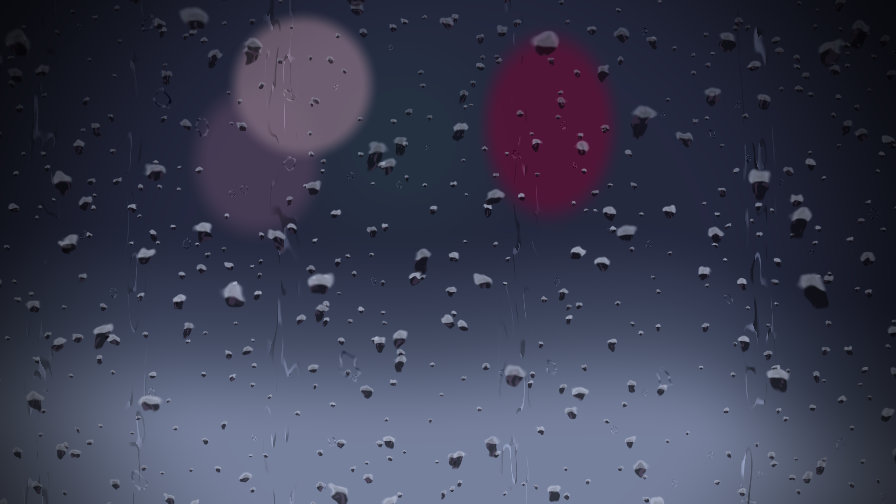
Give the GLSL for this texture, as a Shadertoy shader.

```glsl
float hash(vec2 p) {
    return fract(sin(dot(p, vec2(127.1, 311.7))) * 43758.5453);
}

float noise(vec2 p) {
    vec2 cell = floor(p), f = fract(p);
    f = f * f * (3.0 - 2.0 * f);
    return mix(mix(hash(cell), hash(cell + vec2(1, 0)), f.x),
               mix(hash(cell + vec2(0, 1)), hash(cell + vec2(1, 1)), f.x), f.y);
}

// 1 inside the unit circle, 0 outside, with a soft rim
float disc(vec2 p, float soft) {
    return 1.0 - smoothstep(1.0 - soft, 1.0 + soft, length(p));
}

// Out-of-focus dusk with pale ground and coloured lights
vec3 backdrop(vec2 p) {
    float height = p.y + 0.12 * smoothstep(1.3, 1.75, p.x) + 0.06 * (noise(p * 2.5) - 0.5);
    vec3 col = mix(vec3(0.23, 0.26, 0.35), vec3(0.14, 0.155, 0.24), smoothstep(0.34, 0.56, height));
    col = mix(vec3(0.46, 0.50, 0.61), col, smoothstep(0.12, 0.40, height));
    col = mix(col, vec3(0.14, 0.21, 0.26), 0.6 * disc((p - vec2(0.80, 0.72)) / 0.17, 0.8));
    col = mix(col, vec3(0.31, 0.25, 0.35), 0.75 * disc((p - vec2(0.51, 0.68)) / vec2(0.12, 0.14), 0.22));
    col = mix(col, vec3(0.47, 0.40, 0.47), 0.85 * disc((p - vec2(0.60, 0.83)) / 0.135, 0.14));
    return mix(col, vec3(0.34, 0.07, 0.21), 0.85 * disc((p - vec2(1.09, 0.75)) / vec2(0.125, 0.175), 0.2));
}

// Thin broken trails of water running down the glass
vec3 trails(vec3 col, vec2 p) {
    vec2 s = vec2(p.x * 75.0 + 2.0 * noise(p * 9.0), p.y * 13.0);
    float n = noise(s);
    float slope = noise(s + vec2(0.3, 0.1)) - n;
    float line = 1.0 - smoothstep(0.02, 0.08, abs(n - 0.5));
    float patches = smoothstep(0.35, 0.65, noise(p * vec2(45.0, 26.0) + 8.0));
    float band = 0.0;
    for (int k = 0; k < 4; k++) {
        float x = 0.09 + 0.47 * float(k) + 0.03 * (noise(vec2(p.y * 3.0, k)) - 0.5);
        float strength = k == 3 ? 1.0 : 0.6;
        band += strength * (1.0 - smoothstep(0.012, 0.038, abs(p.x - x)));
    }
    band += 0.5 * (1.0 - smoothstep(0.008, 0.025, abs(p.x - 0.27)));
    return col + line * patches * band * (slope > 0.0 ? vec3(0.20, 0.21, 0.24) : -0.45 * col);
}

// One scattered layer of drops: bright cap above, dark belly below
vec3 drops(vec3 col, vec2 p, float size, float chance, float small, float large) {
    vec3 behind = col;
    for (int j = -1; j <= 1; j++)
    for (int i = -1; i <= 1; i++) {
        vec2 id = floor(p / size) + vec2(i, j);
        if (hash(id + size * 91.0) > chance) continue;
        vec2 center = (id + vec2(hash(id + 3.1), hash(id + 7.7))) * size;
        float radius = mix(small, large, pow(hash(id + 5.3), 1.6));
        vec2 q = (p - center) / radius;
        if (length(q) > 3.2) continue;
        float soft = max(0.16, 0.8 / (iResolution.y * radius));
        q.x += q.y * 0.7 * (hash(id + 1.9) - 0.5);
        q += 0.6 * (vec2(noise(q * 1.3 + id * 5.0), noise(q * 1.3 + id * 9.0 + 4.0)) - 0.5);

        // Clear drops show only a faint broken outline
        if (hash(id + 2.4) < 0.08) {
            float rim = 1.0 - smoothstep(0.08, 0.12 + soft, abs(length(q * vec2(1.1, 0.85)) - 1.0));
            col += rim * 0.3 * (noise(q * 2.5 + id) - 0.45);
            continue;
        }
        float drip = mix(0.75, 1.5, pow(hash(id + 8.2), 3.0));
        float belly = disc((q + vec2(0, 0.75 * drip - 0.25)) / vec2(0.78, drip), soft);
        vec3 dark = behind * 0.25 + vec3(0.025, 0.02, 0.035);
        dark += vec3(0.13, 0.09, 0.13) * smoothstep(0.55, 0.85, noise(q * vec2(3.5, 1.8) + id * 3.0));
        col = mix(col, dark, 0.85 * belly);

        float cap = disc((q - vec2(0, 0.1)) / vec2(1.0, 0.72), soft + 0.08);
        cap *= smoothstep(-soft, soft, q.y + 0.15 + 0.3 * q.x * q.x);
        float glow = mix(0.85, 0.42, smoothstep(0.5, 0.9, p.y)) * mix(0.65, 1.0, hash(id + 6.6));
        col = mix(col, vec3(0.70, 0.73, 0.81), cap * glow * (0.85 + 0.15 * noise(q * 4.0)));
    }
    return col;
}

void mainImage(out vec4 fragColor, in vec2 fragCoord) {
    vec2 p = fragCoord / iResolution.y;
    vec3 col = trails(backdrop(p), p);
    col = drops(col, p, 0.042, 0.42, 0.0035, 0.0075);
    col = drops(col, p, 0.075, 0.38, 0.008, 0.014);
    col = drops(col, p, 0.150, 0.45, 0.014, 0.027);

    // Dark corners
    vec2 fromCenter = p - vec2(0.5 * iResolution.x / iResolution.y, 0.4);
    col *= 1.0 - 0.75 * smoothstep(0.52, 1.1, length(fromCenter));
    fragColor = vec4(clamp(col, 0.0, 1.0), 1.0);
}
```
